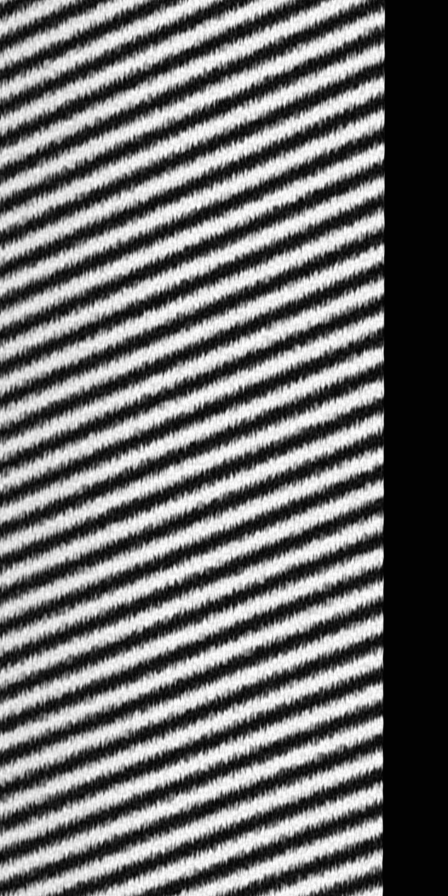
A WebGL 1 fragment shader for this pattern:

```glsl
precision highp float;
// Slanted soft black and white stripes on knitted cloth beside a black margin.
// A slowly fanning stripe coordinate feeds a cosine profile; stretched gradient
// noise frays the stripe edges along upright threads and adds a fine grain.

uniform vec2 u_resolution;

const float TAU = 6.2831853;
const float PERIOD = 0.0376;       // stripe spacing along the cloth edge
const float FIRST_STRIPE = 0.056;  // depth of a light stripe at the cloth edge
const float SLOPE = 0.455;         // stripe slope at the top
const float FAN = 0.08;            // loss of slope from top to bottom

vec2 hashGradient(vec2 cell) {
  vec3 q = fract(cell.xyx * vec3(0.1031, 0.1030, 0.0973));
  q += dot(q, q.yzx + 33.33);
  float angle = TAU * fract((q.x + q.y) * q.z);
  return vec2(cos(angle), sin(angle));
}

float gradientNoise(vec2 p) {
  vec2 cell = floor(p);
  vec2 f = p - cell;
  vec2 blend = f * f * f * (f * (f * 6.0 - 15.0) + 10.0);
  float a = dot(hashGradient(cell), f);
  float b = dot(hashGradient(cell + vec2(1.0, 0.0)), f - vec2(1.0, 0.0));
  float c = dot(hashGradient(cell + vec2(0.0, 1.0)), f - vec2(0.0, 1.0));
  float d = dot(hashGradient(cell + vec2(1.0, 1.0)), f - vec2(1.0, 1.0));
  return mix(mix(a, b, blend.x), mix(c, d, blend.x), blend.y);
}

// Follows a stripe from a point to the cloth edge and returns its depth there.
float depthAtEdge(float depth, float inset) {
  return (depth - SLOPE * inset) / (1.0 - FAN * inset);
}

// Light amount across one repeat, with broad soft flanks.
float stripeProfile(float depth, float softness) {
  float wave = cos(TAU * (depth - FIRST_STRIPE) / PERIOD);
  return smoothstep(-softness, softness, wave);
}

// Displacement of the dye along upright threads, plus a slow sway.
float threadShift(vec2 p) {
  float fine = gradientNoise(p * vec2(370.0, 110.0));
  float coarse = gradientNoise(p * vec2(190.0, 45.0) + 41.0);
  float sway = gradientNoise(p * vec2(5.0, 7.0) + 13.0);
  return 0.0065 * fine + 0.0015 * coarse + 0.002 * sway;
}

float clothGrain(vec2 p) {
  float threads = gradientNoise(p * vec2(370.0, 150.0) + 71.0);
  float loops = gradientNoise(p * vec2(290.0, 310.0) + 19.0);
  return 0.6 * threads + 0.4 * loops;
}

void main() {
  vec2 p = gl_FragCoord.xy / u_resolution.y;
  float pixel = 1.0 / u_resolution.y;
  float depth = 1.0 - p.y;

  // Cloth edge, leaning slightly and a little uneven.
  float edge = 0.4295 - 0.0025 * depth;
  edge += 0.0008 * gradientNoise(vec2(3.0, p.y * 70.0));
  float inset = edge - p.x;

  // Frayed stripes, softer toward the left side.
  float farSide = smoothstep(0.2, 0.43, inset);
  float stripeDepth = depthAtEdge(depth + threadShift(p), inset);
  float light = stripeProfile(stripeDepth, mix(0.96, 1.08, farSide));

  // Dye colours, grain and gentle shading.
  float tone = mix(0.065, 0.945, light);
  tone += clothGrain(p) * mix(0.2, 0.24, light);
  tone *= 1.0 - 0.06 * farSide;
  tone = clamp(tone, 0.03, 0.98);

  // Black margin.
  float cloth = smoothstep(-pixel, pixel, inset);
  gl_FragColor = vec4(vec3(mix(0.008, tone, cloth)), 1.0);
}
```
